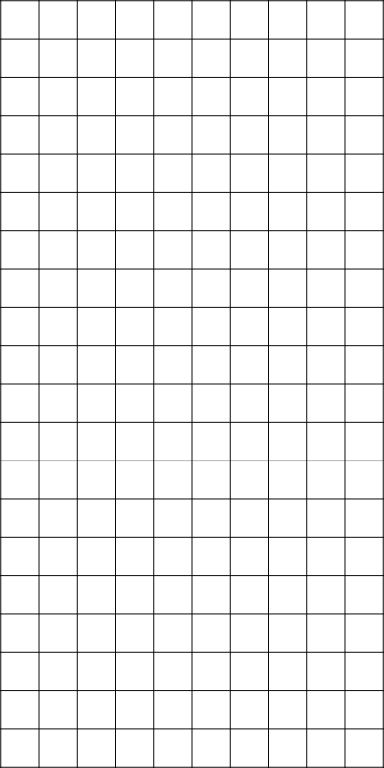
This pattern is drawn by a Shadertoy shader. Its source:

```glsl
// A plain sheet of squared paper: 10 by 20 white cells ruled with thin black lines.
// Each pixel finds its nearest rule on both axes and takes the exact share of
// its width that the rule covers; one horizontal rule is printed faintly.

// Share of a pixel covered by a rule whose centre lies at the given distance
vec2 ruleCoverage(vec2 dist, float width, vec2 pixel) {
    vec2 high = min(dist + 0.5 * pixel, vec2(0.5 * width));
    vec2 low = max(dist - 0.5 * pixel, vec2(-0.5 * width));
    return clamp((high - low) / pixel, 0.0, 1.0);
}

void mainImage(out vec4 fragColor, in vec2 fragCoord) {
    // Sheet one unit wide and two units high
    vec2 sheet = vec2(1.0, 2.0);
    vec2 pixel = sheet / iResolution.xy;
    vec2 pos = fragCoord * pixel;

    // Outer rules sit just inside the sheet edges
    float inset = 0.002;
    vec2 pitch = (sheet - 2.0 * inset) / vec2(10.0, 20.0);
    vec2 rule = floor((pos - inset) / pitch + 0.5);
    vec2 dist = abs(pos - inset - rule * pitch);
    vec2 ink = ruleCoverage(dist, 0.0025, pixel);

    // The eighth horizontal rule above the bottom is faded
    if (abs(rule.y - 8.0) < 0.5) ink.y *= 0.3;

    // Black ink over white paper, vertical and horizontal rules overlapping
    float paper = (1.0 - ink.x) * (1.0 - ink.y);
    fragColor = vec4(vec3(paper), 1.0);
}
```
